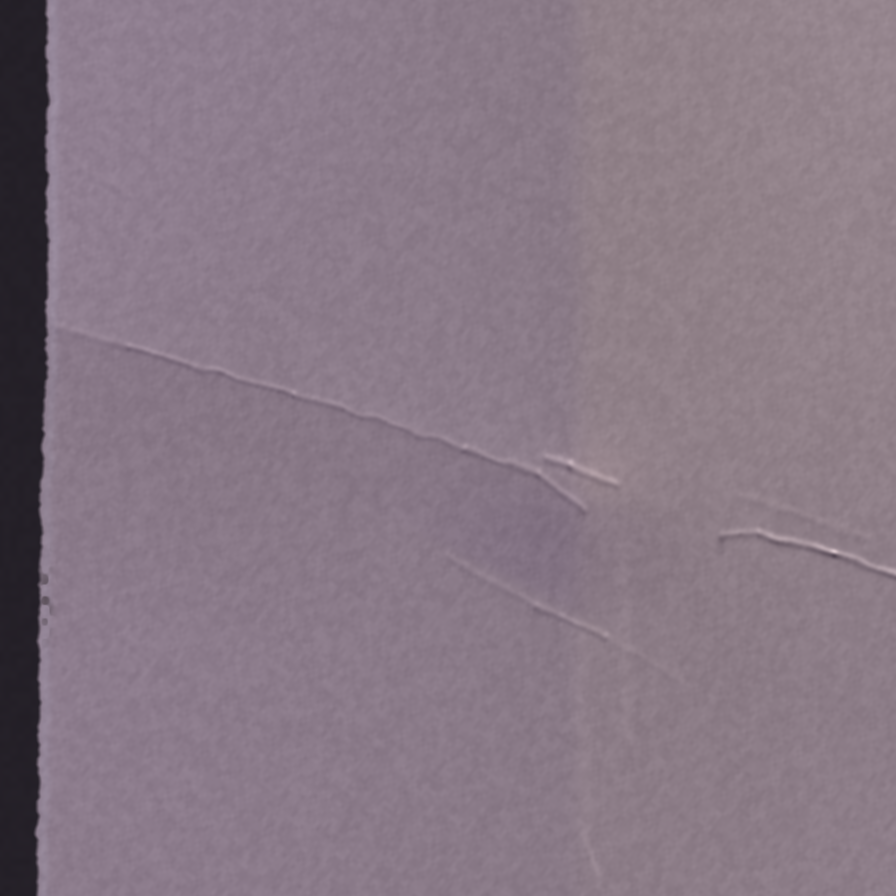
Reproduce this texture procedurally as a three.js fragment shader.

```glsl
// A sheet of creased mauve paper beside a dark strip on the left.
// Soft gradients shade the folds, distance to short segments draws the creases,
// and layered value noise gives the paper its grain and ragged edge.
varying vec2 vUv;

float hash(vec2 p) {
  vec3 q = fract(vec3(p.xyx) * 0.1031);
  q += dot(q, q.yzx + 33.33);
  return fract((q.x + q.y) * q.z);
}

float noise(vec2 p) {
  vec2 i = floor(p), f = fract(p);
  f = f * f * (3.0 - 2.0 * f);
  return mix(mix(hash(i), hash(i + vec2(1, 0)), f.x),
             mix(hash(i + vec2(0, 1)), hash(i + vec2(1, 1)), f.x), f.y);
}

// Soft stroke around the segment a-b
float stroke(vec2 p, vec2 a, vec2 b, float width) {
  vec2 d = b - a, q = p - a;
  float r = length(q - d * clamp(dot(q, d) / dot(d, d), 0.0, 1.0)) / width;
  return exp(-r * r);
}

// Bright ridge with a shadow just below it
float ridge(vec2 p, vec2 a, vec2 b, float width) {
  return stroke(p, a, b, width) - 0.8 * stroke(p + vec2(0.001, 0.005), a, b, width);
}

float blob(vec2 p, vec2 center, vec2 size) {
  vec2 q = (p - center) / size;
  return exp(-dot(q, q));
}

void main() {
  vec2 p = vUv;
  vec2 w = p + 0.005 * (vec2(noise(p * 45.0), noise(p * 45.0 + 70.0)) - 0.5);

  // Paper tone: cool on the left, warmer and lighter past the vertical fold
  float fold = smoothstep(0.625, 0.665, p.x + 0.008 * (noise(p * 9.0) - 0.5));
  vec3 paper = mix(vec3(0.546, 0.482, 0.545), vec3(0.535, 0.475, 0.525), smoothstep(0.1, 0.62, p.x));
  paper = mix(paper, vec3(0.565, 0.503, 0.535), fold * mix(0.45, 1.0, smoothstep(0.2, 0.6, p.y)));
  paper += 0.018 * smoothstep(0.4, 1.0, p.y) * smoothstep(0.55, 1.0, p.x);
  paper += vec3(0.012, 0.012, 0.016) * smoothstep(0.6, 1.0, p.y) * (1.0 - smoothstep(0.2, 0.6, p.x));
  paper += 0.02 * (noise(p * 4.0 + 3.0) - 0.5) * vec3(0.8, 0.7, 1.1);

  // Sides of the long crease, and the shaded facet beneath its bend
  float crease = p.y - mix(0.655 - 0.28 * p.x, 0.67 - 0.32 * p.x, smoothstep(0.2, 0.6, p.x));
  float reach = 1.0 - smoothstep(0.6, 0.68, p.x);
  paper += 0.014 * reach * exp(-abs(crease) * 14.0) * smoothstep(-0.004, 0.004, crease);
  paper -= 0.014 * reach * exp(-abs(crease) * 9.0) * smoothstep(0.004, -0.004, crease);
  float facet = smoothstep(0.0, 0.02, p.y - 0.635 + 0.51 * p.x) * smoothstep(0.0, 0.03, -crease);
  paper -= vec3(0.026, 0.028, 0.014) * facet * blob(p, vec2(0.6, 0.39), vec2(0.12, 0.09));
  paper -= 0.012 * blob(p, vec2(0.72, 0.38), vec2(0.08, 0.06));
  paper += vec3(0.035, 0.028, 0.024) * blob(p, vec2(0.665, 0.475), vec2(0.055, 0.035));

  // Crease lines
  float lines = 0.0;
  lines += 0.35 * ridge(w, vec2(0.065, 0.637), vec2(0.145, 0.614), 0.004);
  lines += 0.65 * ridge(w, vec2(0.145, 0.614), vec2(0.33, 0.563), 0.0032);
  lines += 0.55 * ridge(w, vec2(0.33, 0.563), vec2(0.52, 0.502), 0.0032);
  lines += 0.75 * ridge(w, vec2(0.52, 0.502), vec2(0.6, 0.474), 0.0035);
  lines += 0.8 * ridge(w, vec2(0.6, 0.474), vec2(0.652, 0.434), 0.004);
  lines += 1.1 * ridge(w, vec2(0.61, 0.489), vec2(0.638, 0.483), 0.0045);
  lines += 1.1 * ridge(w, vec2(0.638, 0.483), vec2(0.688, 0.46), 0.0045);
  lines += 0.8 * ridge(w, vec2(0.808, 0.403), vec2(0.845, 0.409), 0.004);
  float broken = 0.5 + noise(vec2(p.x * 38.0, 2.0));
  lines += 1.3 * broken * ridge(w, vec2(0.848, 0.408), vec2(0.93, 0.383), 0.0038);
  lines += 1.3 * broken * ridge(w, vec2(0.93, 0.383), vec2(1.01, 0.359), 0.0038);
  lines += 0.35 * ridge(w, vec2(0.83, 0.448), vec2(0.97, 0.4), 0.005);
  lines += 0.35 * ridge(w, vec2(0.5, 0.38), vec2(0.6, 0.326), 0.004);
  lines += 0.65 * ridge(w, vec2(0.6, 0.326), vec2(0.677, 0.291), 0.0038);
  lines += 0.25 * ridge(w, vec2(0.677, 0.291), vec2(0.76, 0.24), 0.005);
  lines += 0.22 * ridge(w, vec2(0.09, 0.815), vec2(0.145, 0.785), 0.005);
  lines += 0.22 * stroke(w, vec2(0.648, 0.29), vec2(0.653, 0.08), 0.008);
  lines += 0.35 * stroke(w, vec2(0.652, 0.07), vec2(0.668, 0.025), 0.0035);
  lines += 0.2 * stroke(w, vec2(0.695, 0.41), vec2(0.7, 0.17), 0.006);
  lines -= 0.4 * stroke(w, vec2(0.808, 0.4), vec2(0.806, 0.385), 0.005);
  paper += lines * vec3(0.105, 0.1, 0.095);

  // Paper grain, stretched along a slight diagonal
  vec2 g = mat2(0.8, 0.6, -0.6, 0.8) * p;
  float grain = noise(g * vec2(150.0, 110.0)) + 0.7 * noise(g * vec2(260.0, 220.0) + 40.0) - 0.85;
  paper += 0.034 * grain;

  // Ragged paper edge with a pale rim, against the dark strip
  float edge = mix(0.041, 0.046, smoothstep(0.0, 0.46, p.y)) + 0.007 * smoothstep(0.44, 0.65, p.y);
  edge += 0.004 * (noise(vec2(3.0, p.y * 70.0)) - 0.5) + 0.002 * (noise(vec2(8.0, p.y * 190.0)) - 0.5);
  float inside = p.x - edge;
  paper += vec3(0.03, 0.04, 0.045) * exp(-pow((inside - 0.007) / 0.006, 2.0));
  float chips = blob(p, vec2(0.051, 0.335), vec2(0.008, 0.04)) * smoothstep(0.45, 0.7, noise(p * vec2(120.0, 85.0)));
  paper = mix(paper, vec3(0.3, 0.26, 0.29), 0.75 * chips);
  vec3 strip = vec3(0.142, 0.125, 0.155) + 0.012 * (noise(p * 130.0) - 0.5);
  gl_FragColor = vec4(mix(strip, paper, smoothstep(-0.003, 0.003, inside)), 1.0);
}
```
